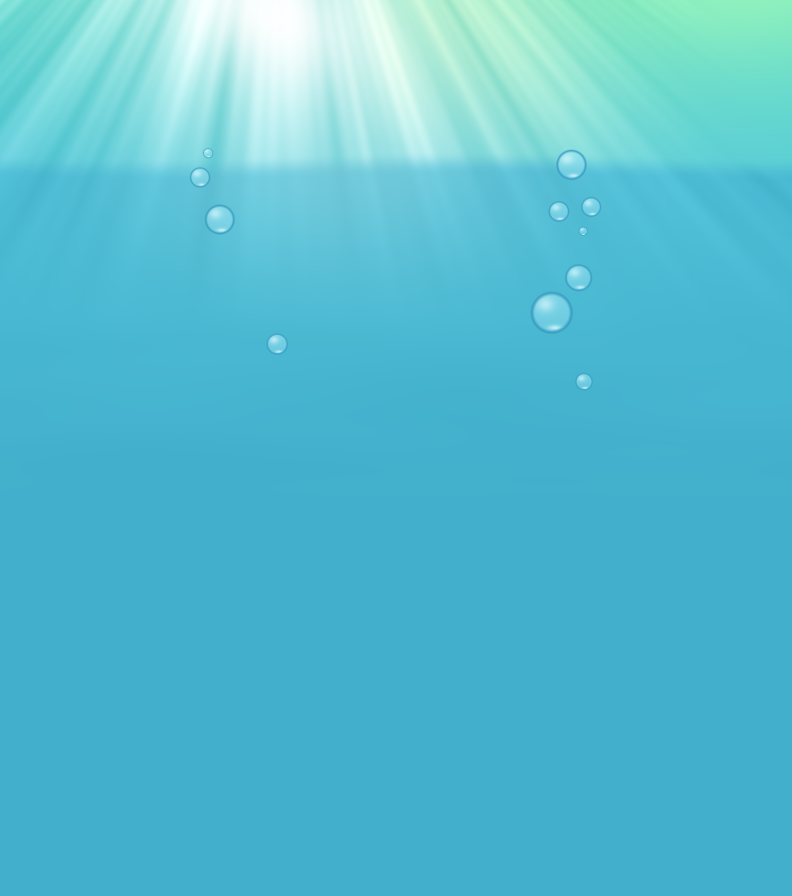
Write a Shadertoy shader that draws this background.

```glsl
vec2 hashGradient(vec2 cell) {
    float h = fract(sin(dot(cell, vec2(127.1, 311.7))) * 43758.5);
    return vec2(cos(6.2832 * h), sin(6.2832 * h));
}

float gradientNoise(vec2 p) {
    vec2 i = floor(p), f = p - i;
    vec2 u = f * f * f * (f * (f * 6.0 - 15.0) + 10.0);
    float a = dot(hashGradient(i), f);
    float b = dot(hashGradient(i + vec2(1, 0)), f - vec2(1, 0));
    float c = dot(hashGradient(i + vec2(0, 1)), f - vec2(0, 1));
    float d = dot(hashGradient(i + vec2(1, 1)), f - vec2(1, 1));
    return mix(mix(a, b, u.x), mix(c, d, u.x), u.y);
}

// Soft elliptical spot
float spot(vec2 p, vec2 centre, vec2 size) {
    vec2 d = (p - centre) / size;
    return exp(-dot(d, d));
}

// Streaks that fan out from a sun above the canvas
float sunRays(vec2 p) {
    vec2 d = p - vec2(0.316, 1.30);
    float slope = d.x / -d.y;
    float broad = gradientNoise(vec2(slope * 9.0, p.y * 1.5));
    float fine = gradientNoise(vec2(slope * 27.0 + 8.0, p.y * 2.0));
    return broad + 0.55 * fine;
}

// Bright band between the top edge and the waterline
vec3 surfaceLight(vec2 p, float rays) {
    float height = clamp((p.y - 0.81) / 0.19, 0.0, 1.0);
    vec3 low = mix(vec3(0.36, 0.79, 0.85), vec3(0.35, 0.81, 0.83), p.x);
    vec3 high = mix(vec3(0.42, 0.86, 0.82), vec3(0.45, 0.90, 0.77), p.x);
    vec3 color = mix(low, high, height);
    color = mix(color, vec3(0.60, 0.96, 0.73), 0.8 * spot(p, vec2(0.82, 1.03), vec2(0.20, 0.09)));

    // The haze leans to the right as it sinks
    vec2 leaning = p - vec2(0.45 * (1.0 - p.y), 0.0);
    float haze = spot(leaning, vec2(0.32, 0.98), vec2(0.23, 0.24));
    vec3 hazeColor = mix(vec3(0.88, 0.98, 0.98), vec3(0.90, 0.98, 0.84),
                         smoothstep(0.34, 0.52, p.x) * height);
    color = mix(color, hazeColor, clamp(haze * (0.87 + 0.45 * rays), 0.0, 1.0));
    color = mix(color, vec3(0.86, 0.98, 0.82),
                0.35 * spot(leaning, vec2(0.54, 1.0), vec2(0.10, 0.16)));
    color += 0.13 * rays * vec3(1.0, 0.5, 0.5) * smoothstep(0.86, 0.55, p.x);
    return mix(color, vec3(1), 0.95 * spot(leaning, vec2(0.295, 0.985), vec2(0.085, 0.075)));
}

// Deep water, lighter under the waterline
vec3 deepWater(vec2 p, float rays) {
    vec3 color = mix(vec3(0.26, 0.69, 0.80), vec3(0.29, 0.73, 0.83), smoothstep(0.42, 0.76, p.y));
    float shine = spot(p, vec2(0.38, 0.83), vec2(0.22, 0.13));
    color = mix(color, vec3(0.52, 0.83, 0.88), 0.75 * shine);
    color += 0.05 * rays * smoothstep(0.60, 0.82, p.y);
    float ripple = gradientNoise(p * vec2(3.0, 22.0));
    return color + 0.012 * ripple * smoothstep(0.43, 0.52, p.y) * smoothstep(0.72, 0.60, p.y);
}

// Clear sphere with a dark rim, a pale body and two glints
vec3 addBubble(vec3 color, vec2 p, vec3 bubble, float pixel) {
    vec2 q = (p - bubble.xy) / bubble.z;
    float r = length(q), soft = pixel / bubble.z;
    float inside = 1.0 - smoothstep(1.0 - soft, 1.0 + soft, r);
    vec3 body = mix(color, vec3(0.60, 0.89, 0.95), 0.50 + 0.12 * q.y);
    body = mix(body, vec3(0.85, 0.97, 0.99), 0.65 * spot(q, vec2(-0.30, 0.40), vec2(0.42, 0.36)));
    body = mix(body, vec3(0.90, 0.99, 1.0), 0.70 * spot(q, vec2(0.15, -0.72), vec2(0.32, 0.13)));
    body = mix(body, vec3(0.17, 0.58, 0.73), 0.80 * smoothstep(0.78, 0.97, r));
    return mix(color, body, inside);
}

void mainImage(out vec4 fragColor, in vec2 fragCoord) {
    vec2 p = fragCoord / iResolution.y;
    p.x *= 0.8828 * iResolution.y / iResolution.x;
    float rays = sunRays(p);

    // Water on both sides of the blurred waterline
    float waterline = smoothstep(0.802, 0.828, p.y + 0.004 * sin(p.x * 9.0));
    vec3 color = mix(deepWater(p, rays), surfaceLight(p, rays), waterline);

    // Bubbles: centre and radius
    vec3 bubbles[11] = vec3[11](
        vec3(0.232, 0.829, 0.0055), vec3(0.223, 0.802, 0.0112), vec3(0.245, 0.755, 0.0166),
        vec3(0.309, 0.616, 0.0118), vec3(0.637, 0.816, 0.0168), vec3(0.623, 0.764, 0.0114),
        vec3(0.659, 0.769, 0.0110), vec3(0.650, 0.742, 0.0048), vec3(0.645, 0.690, 0.0150),
        vec3(0.615, 0.651, 0.0234), vec3(0.651, 0.574, 0.0096));
    for (int i = 0; i < 11; i++) {
        color = addBubble(color, p, bubbles[i], 1.0 / iResolution.y);
    }
    fragColor = vec4(clamp(color, 0.0, 1.0), 1.0);
}
```
